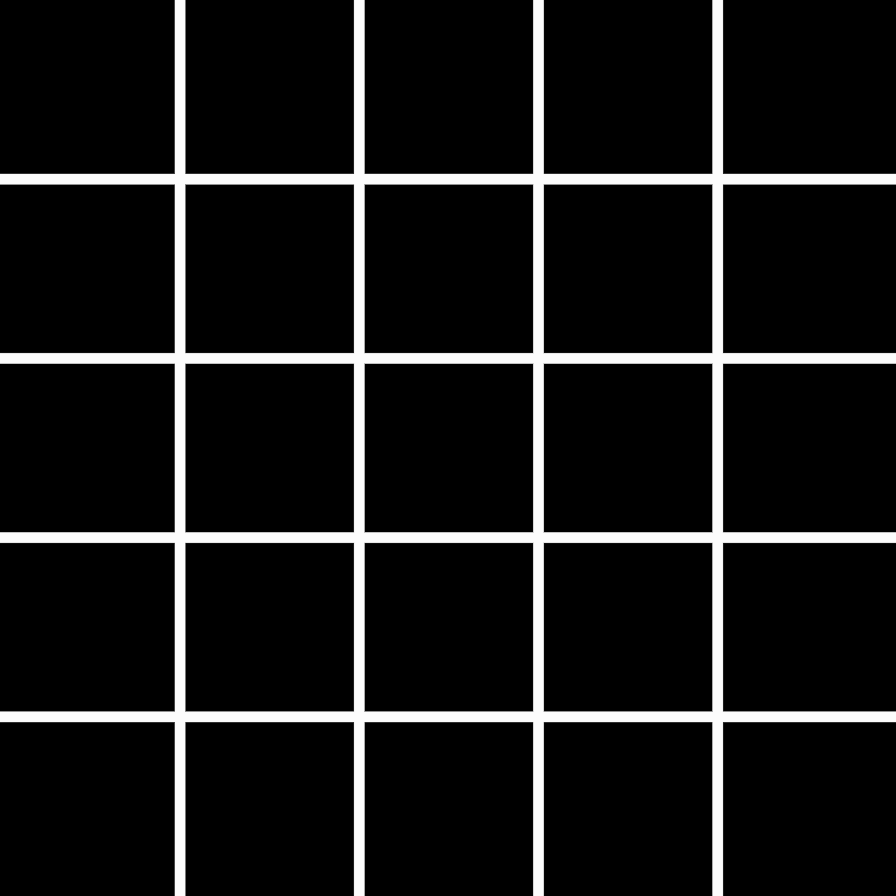
Give the GLSL for this pattern, as a WebGL 1 fragment shader.

```glsl
precision highp float;
// Draws a five by five grid of black squares parted by thin white lines.

uniform vec2 u_resolution;

const float CELLS = 5.0;
const float LINE_WIDTH = 0.012;
const vec2 GRID_OFFSET = vec2(0.001, 0.0);
const vec3 SQUARE_COLOR = vec3(0.0);
const vec3 LINE_COLOR = vec3(0.99);

// Distance to the nearest inner divider; the outer border has none.
float dividerDistance(float position, float cells) {
  float index = clamp(floor(position * cells + 0.5), 1.0, cells - 1.0);
  return abs(position - index / cells);
}

// Coverage of a stroke, smoothed over about one pixel.
float strokeMask(float dist, float width, float pixel) {
  return 1.0 - smoothstep(-0.75 * pixel, 0.75 * pixel, dist - 0.5 * width);
}

void main() {
  vec2 uv = gl_FragCoord.xy / u_resolution - GRID_OFFSET;
  vec2 pixel = 1.0 / u_resolution;

  // Vertical and horizontal dividers
  float vertical = strokeMask(dividerDistance(uv.x, CELLS), LINE_WIDTH, pixel.x);
  float horizontal = strokeMask(dividerDistance(uv.y, CELLS), LINE_WIDTH, pixel.y);

  vec3 color = mix(SQUARE_COLOR, LINE_COLOR, max(vertical, horizontal));
  gl_FragColor = vec4(color, 1.0);
}
```
